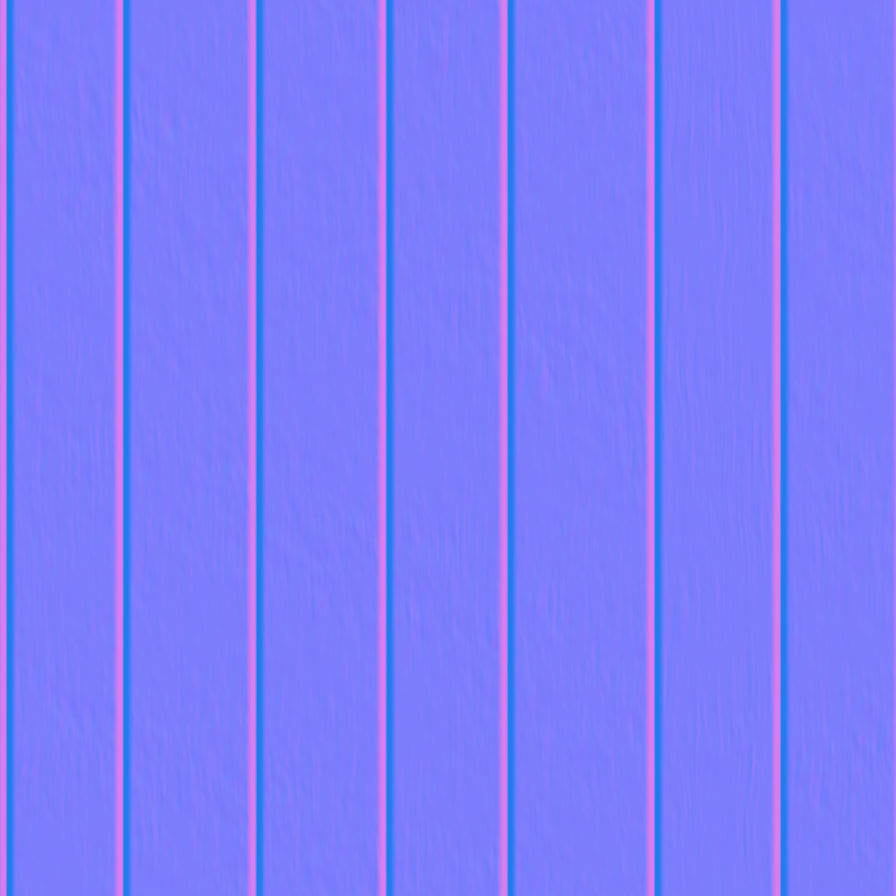
Give the GLSL for this texture map, as a WebGL 2 fragment shader.

```glsl
#version 300 es
precision highp float;
// Tangent-space normal map of seven painted vertical boards with V grooves.
// Groove walls come from a signed distance to the nearest seam; the wood grain
// is a height field of stretched cellular bumps, differentiated numerically.
uniform vec2 u_resolution;
out vec4 fragColor;

const float TAU = 6.2831853;
const int BOARDS = 7;
const float SEAMS[BOARDS] = float[](0.0072, 0.1374, 0.2858, 0.4310, 0.5664, 0.7305, 0.8711);
const vec3 FLAT_COLOR = vec3(0.49, 0.49, 0.99);
const float WALL_SLOPE = 0.75;
const float WALL_WIDTH = 0.0122;
const float SEAM_SOFTNESS = 0.0013;

vec3 hash3(vec3 p) {
    p = fract(p * vec3(0.1031, 0.1030, 0.0973));
    p += dot(p, p.yxz + 33.33);
    return fract((p.xxy + p.yxx) * p.zyx);
}

// Smooth cellular noise: one signed bump per cell, tiling over the unit square
float bumps(vec2 uv, vec2 cells, float seed) {
    vec2 p = uv * cells;
    vec2 base = floor(p);
    float sum = 0.0;
    for (int j = -1; j <= 1; j++) {
        for (int i = -1; i <= 1; i++) {
            vec2 cell = base + vec2(i, j);
            vec3 rnd = hash3(vec3(mod(cell, cells), seed));
            vec2 offset = cell + 0.15 + 0.7 * rnd.xy - p;
            sum += (rnd.z - 0.5) * exp(-6.0 * dot(offset, offset));
        }
    }
    return sum;
}

// Layered sines give a slow tiling variation around zero
float drift(vec2 uv, float seed) {
    return 0.5 * sin(TAU * (2.0 * uv.y + 3.0 * uv.x) + seed * 2.4)
         + 0.3 * sin(TAU * (5.0 * uv.y - 4.0 * uv.x) + seed * 4.1)
         + 0.2 * sin(TAU * (9.0 * uv.y + 7.0 * uv.x) + seed * 1.7);
}

// Paint lumps blended with long fibres; fibrous is 0 to 1
float grainHeight(vec2 uv, float seed, float fibrous) {
    vec2 bent = uv + vec2(0.004 * drift(uv, seed), 0.0);
    float lumps = 0.0008 * bumps(bent, vec2(64.0, 26.0), seed)
                + 0.0004 * bumps(bent, vec2(150.0, 54.0), seed + 11.0);
    float fibres = 0.00042 * bumps(bent, vec2(170.0, 11.0), seed + 23.0)
                 + 0.00016 * bumps(bent, vec2(240.0, 30.0), seed + 37.0);
    return lumps * mix(1.0, 0.35, fibrous) + fibres * mix(0.55, 1.3, fibrous);
}

vec2 grainSlope(vec2 uv, float seed, float fibrous) {
    float stepSize = 0.0009;
    float here = grainHeight(uv, seed, fibrous);
    float right = grainHeight(uv + vec2(stepSize, 0.0), seed, fibrous);
    float above = grainHeight(uv + vec2(0.0, stepSize), seed, fibrous);
    return vec2(here - right, here - above) / stepSize;
}

// Sideways tilt of the groove: positive left of the seam, negative right of it
float grooveTilt(float dist, float width) {
    float wall = 1.0 - smoothstep(0.3 * width, width, abs(dist));
    float side = clamp(-dist / SEAM_SOFTNESS, -1.0, 1.0);
    return WALL_SLOPE * wall * side;
}

void main() {
    vec2 uv = gl_FragCoord.xy / u_resolution;

    // Nearest seam, wrapped across the border, and the board holding this point
    float seamDist = 1.0;
    float board = float(BOARDS - 1);
    for (int i = 0; i < BOARDS; i++) {
        float d = uv.x - SEAMS[i];
        if (d >= 0.0) board = float(i);
        d -= round(d);
        if (abs(d) < abs(seamDist)) seamDist = d;
    }

    // Each board has its own grain; the sixth is the most fibrous
    float seed = 3.0 + board * 5.0;
    float fibrous = board == 5.0 ? 1.0 : 0.45 * hash3(vec3(board, 4.0, 9.0)).x;
    fibrous = clamp(fibrous + 0.3 * drift(uv, seed + 2.0), 0.0, 1.0);
    float strength = 0.85 + 0.45 * drift(uv.yx, seed + 1.0);
    vec2 slope = strength * grainSlope(uv, seed, fibrous);

    // Worn groove edges, with the grain fading out on the walls
    float wear = clamp(slope.y * 0.01, -0.0006, 0.0006);
    float tilt = grooveTilt(seamDist, WALL_WIDTH + wear);
    float onWall = smoothstep(0.0, WALL_SLOPE, abs(tilt));
    vec2 normal = vec2(tilt, 0.0) + slope * (1.0 - 0.85 * onWall);

    vec3 color = FLAT_COLOR + vec3(0.5 * normal, -0.13 * dot(normal, normal));
    fragColor = vec4(clamp(color, 0.0, 1.0), 1.0);
}
```
